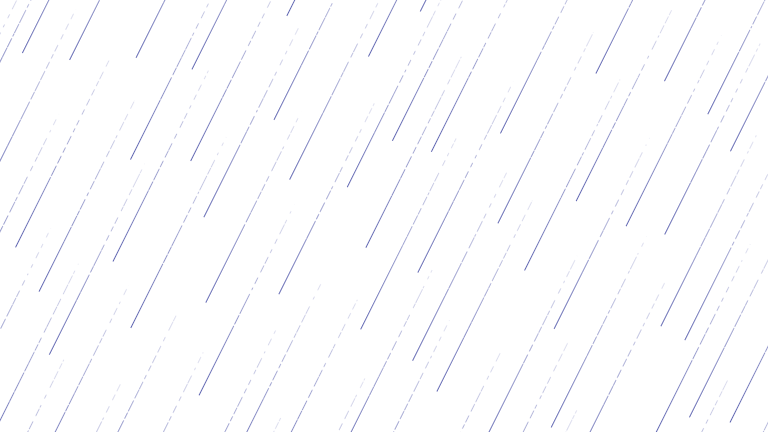
A Shadertoy shader for this pattern:

```glsl
// Slanted blue rain on white: streaks solid at the head, breaking into fading dashes.

// Lengths are in units of the canvas height.
#define SLANT   vec2(1.0, 2.0)
#define COLUMN  0.0445
#define PERIOD  0.84
#define STREAK  0.494
#define WIDTH   0.0023
#define DASH    0.025
#define JITTER  0.56
#define HEAD    0.78
#define TAIL    0.15
#define INK     vec3(0.20, 0.23, 0.61)
#define PAPER   vec3(1.0)

float hash(vec2 p) {
    vec3 q = fract(vec3(p.xyx) * 0.1031);
    q += dot(q, q.yzx + 33.33);
    return fract((q.x + q.y) * q.z);
}

// Antialiased coverage of the region where distance is negative.
float coverage(float distance, float pixel) {
    return clamp(0.5 - distance / pixel, 0.0, 1.0);
}

// Gaps cut into a streak; they widen as t runs from head to tail.
float dashes(float along, float t, float seed, float pixel) {
    float cell = floor(along / DASH);
    float size = 0.05 + 0.7 * hash(vec2(cell, seed));
    float gap = mix(-0.25, size, smoothstep(0.0, 0.85, t));
    float shift = (hash(vec2(cell + 57.0, seed)) - 0.5) * 0.8 * (1.0 - max(gap, 0.0));
    float fromGap = abs(fract(along / DASH) - 0.5 - shift) - 0.5 * gap;
    return coverage(-fromGap * DASH, 1.4 * pixel);
}

float rain(vec2 p, float pixel) {
    // Rotate so that streaks run along one axis.
    vec2 direction = normalize(SLANT);
    float along = dot(p, direction) + 10.0 * PERIOD;
    float across = dot(p, vec2(direction.y, -direction.x)) / COLUMN + 100.0;

    // One jittered line per column.
    float column = floor(across);
    float offset = (hash(vec2(column, 3.0)) - 0.5) * JITTER;
    float side = abs(fract(across) - 0.5 - offset) * COLUMN;

    // Repeat streaks along the line, each with a shifted head.
    float phase = column * 0.618 + 0.25 * hash(vec2(column, 11.0));
    float place = along / PERIOD + phase;
    float seed = column * 7.0 + floor(place);
    float local = fract(place) * PERIOD - 0.02 - 0.2 * hash(vec2(seed, 23.0));
    float t = clamp(local / STREAK, 0.0, 1.0);

    float ends = coverage(max(-local, local - STREAK), pixel);
    float line = coverage(side - 0.5 * WIDTH, pixel);
    float fade = mix(TAIL, HEAD, pow(1.0 - t, 1.15));
    return line * ends * dashes(local, t, seed, pixel) * fade;
}

void mainImage(out vec4 fragColor, in vec2 fragCoord) {
    float pixel = 1.0 / iResolution.y;
    float ink = rain(fragCoord * pixel, pixel);
    fragColor = vec4(mix(PAPER, INK, ink), 1.0);
}
```
